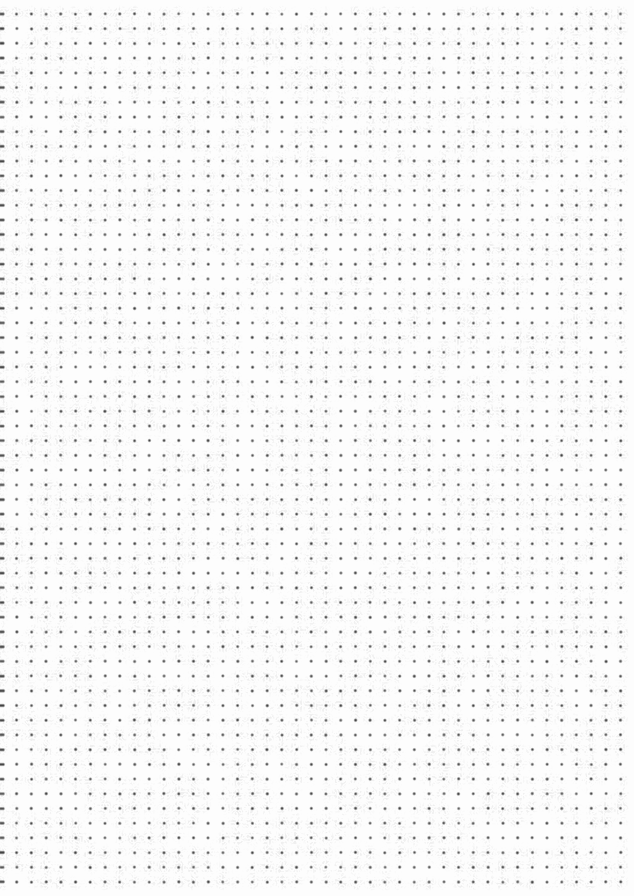
Write a WebGL 1 fragment shader that draws this pattern.

```glsl
precision highp float;

uniform vec2 u_resolution;

float hash(vec2 p) {
  vec3 q = fract(vec3(p.xyx) * 0.1031);
  q += dot(q, q.yzx + 33.33);
  return fract((q.x + q.y) * q.z);
}

vec2 gradientAt(vec2 corner) {
  float angle = 6.2832 * hash(corner);
  return vec2(cos(angle), sin(angle));
}

float gradientNoise(vec2 p) {
  vec2 i = floor(p);
  vec2 f = fract(p);
  vec2 w = f * f * f * (f * (f * 6.0 - 15.0) + 10.0);
  float a = dot(gradientAt(i), f);
  float b = dot(gradientAt(i + vec2(1.0, 0.0)), f - vec2(1.0, 0.0));
  float c = dot(gradientAt(i + vec2(0.0, 1.0)), f - vec2(0.0, 1.0));
  float d = dot(gradientAt(i + vec2(1.0, 1.0)), f - vec2(1.0, 1.0));
  return mix(mix(a, b, w.x), mix(c, d, w.x), w.y);
}

void main() {
  // Grid units: one dot per unit, 43 columns by 60 rows
  vec2 pitch = vec2(0.01644, 0.01642);
  vec2 grid = (gl_FragCoord.xy / u_resolution.y - vec2(0.0022, 0.0156)) / pitch;
  float pixel = 1.0 / (u_resolution.y * pitch.y);

  vec2 cell = clamp(floor(grid + 0.5), vec2(0.0), vec2(42.0, 59.0));
  vec2 offset = grid - cell;

  // The first column bleeds into short dashes at the left edge
  if (cell.x < 0.5) offset.x = max(abs(offset.x) - 0.08, 0.0);

  // Slightly uneven dots
  vec2 jitter = vec2(hash(cell + 7.0), hash(cell + 71.0)) - 0.5;
  float dist = length(offset - 0.03 * jitter);
  float radius = 0.085 + 0.012 * (hash(cell + 31.0) - 0.5);
  float softness = max(0.08, 0.75 * pixel);
  float dotMask = 1.0 - smoothstep(radius - softness, radius + softness, dist);
  float ink = 0.68 + 0.14 * (hash(cell + 113.0) - 0.5);

  // Faint speckle around the dots, fading in patches
  float grain = abs(gradientNoise(grid * 4.7 + 20.0));
  float patches = smoothstep(-0.35, 0.15, gradientNoise(grid * 0.45 + 50.0));
  float nearDot = 1.0 - smoothstep(0.35, 0.65, dist);
  float speckle = 0.055 * smoothstep(0.12, 0.36, grain) * patches * nearDot;

  float paper = 0.994 - speckle;
  gl_FragColor = vec4(vec3(mix(paper, 1.0 - ink, dotMask)), 1.0);
}
```
